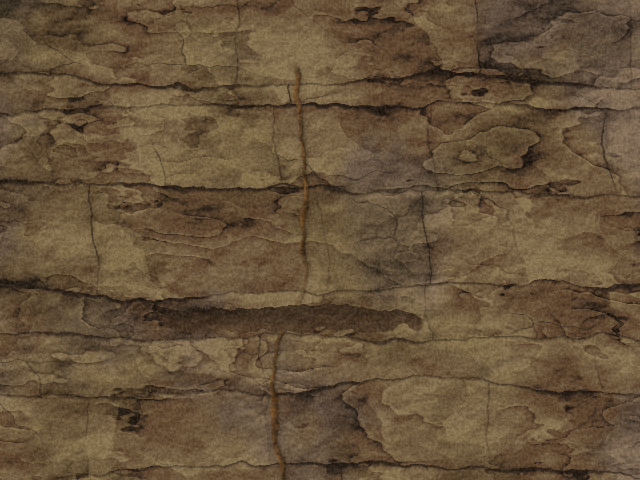
Write a Shadertoy shader that draws this texture.

```glsl
const vec3 SHADOW = vec3(0.14, 0.105, 0.08);
const vec3 UMBER = vec3(0.385, 0.285, 0.195);
const vec3 CLAY = vec3(0.435, 0.35, 0.245);
const vec3 OCHRE = vec3(0.53, 0.45, 0.315);
const vec3 GREY = vec3(0.41, 0.34, 0.28);
const vec3 OLIVE = vec3(0.40, 0.335, 0.21);
const vec3 RUST = vec3(0.42, 0.28, 0.14);
const int SEAM_COUNT = 7;
const float SEAMS[SEAM_COUNT] = float[](0.015, 0.19, 0.30, 0.395, 0.605, 0.78, 0.83);
const float SEAM_WAVE = 0.095;
const float BLOCK_WIDTH = 0.38;
const vec2 FACET_SCALE = vec2(4.0, 6.0);
const vec2 LIGHT_STEP = vec2(-0.003, 0.005);
const float RELIEF = 4.3;
const float GRAIN = 0.11;
const vec2 LEDGE_CENTER = vec2(0.63, 0.337);
const vec2 LEDGE_SIZE = vec2(0.28, 0.024);

float hash(vec2 p) {
    vec3 q = fract(vec3(p.xyx) * 0.1031);
    q += dot(q, q.yzx + 33.33);
    return fract((q.x + q.y) * q.z);
}
vec2 hash2(vec2 p) { return vec2(hash(p), hash(p + 57.3)); }
float noise(vec2 p) {
    vec2 i = floor(p), f = fract(p);
    f = f * f * (3.0 - 2.0 * f);
    return mix(mix(hash(i), hash(i + vec2(1, 0)), f.x),
               mix(hash(i + vec2(0, 1)), hash(i + 1.0), f.x), f.y);
}
float fbm(vec2 p) {
    float sum = 0.0, amp = 0.5;
    for (int i = 0; i < 5; i++, amp *= 0.5) {
        sum += amp * noise(p);
        p = mat2(1.6, 1.2, -1.2, 1.6) * p + 17.1;
    }
    return sum;
}

// Broken rock face: x = distance to its edge, y = its tone
vec2 facet(vec2 p) {
    vec2 near = vec2(9.0), next = near, id = near;
    for (int k = 0; k < 9; k++) {
        vec2 c = floor(p) + vec2(k % 3 - 1, k / 3 - 1);
        vec2 r = c + 0.1 + 0.8 * hash2(c) - p;
        if (dot(r, r) < dot(near, near)) { next = near; near = r; id = c; }
        else if (dot(r, r) < dot(next, next)) next = r;
    }
    float tone = 0.5 * (hash(id + 5.0) - 0.5) + dot(near, hash2(id + 11.0) - 0.5);
    return vec2(dot(0.5 * (near + next), normalize(next - near)), tone);
}

// One-sided scarps along the contours of a rough surface
float scarp(vec2 p, float steps) {
    float f = fract(fbm(p) * steps);
    return smoothstep(0.0, 0.05, f) * exp(-5.0 * f) - 0.3 * smoothstep(0.8, 0.97, f) * (1.0 - smoothstep(0.97, 1.0, f));
}
float roughness(vec2 p) {
    float chisel = abs(2.0 * noise(mat2(9.0, 5.0, -8.0, 12.0) * p) - 1.0);
    return fbm(p * vec2(7.0, 10.0)) + 0.12 * chisel;
}

void mainImage(out vec4 fragColor, in vec2 fragCoord) {
    vec2 p = fragCoord / iResolution.y;
    vec2 bend = vec2(fbm(p * 5.0), fbm(p * 5.0 + 31.0)) - 0.48;
    vec2 jag = vec2(fbm(p * 24.0), fbm(p * 24.0 + 9.0)) - 0.48;

    // Bedding seams: crisp overhang above, soft shadow and lit lip below
    float layer = 0.0, crack = 0.0, shade = 0.0, seamD = 1.0;
    for (int i = 0; i < SEAM_COUNT; i++) {
        float k = float(i) * 9.7;
        float d = p.y - SEAMS[i] - SEAM_WAVE * (fbm(vec2(p.x * 2.3, k)) - 0.48) + 0.022 * jag.y;
        float gap = smoothstep(0.2, 0.9, noise(vec2(p.x * 6.0, k + 3.0)));
        float width = 0.001 + 0.011 * gap * noise(p * 26.0 + k);
        layer += step(0.0, d);
        float line = smoothstep(-width - 0.004, -0.5 * width, d) * (1.0 - smoothstep(0.0, 0.0018, d));
        crack = max(crack, (0.4 + 0.55 * gap) * line);
        shade += d > 0.0 ? 0.3 * gap * exp(-d / 0.012) : 0.45 * gap * exp(d / 0.025);
        shade -= 0.25 * (1.0 - gap) * exp(-abs(d + width + 0.008) / 0.005);
        seamD = min(seamD, abs(d));
    }

    // Upright joints split each bed into blocks
    float x = p.x + 0.06 * (noise(vec2(p.y * 7.0, layer * 5.3)) - 0.5) + 0.02 * (bend.x + jag.x);
    float column = floor(x / BLOCK_WIDTH);
    float joint = x - (column + 0.2 + 0.6 * hash(vec2(column, layer + 20.0))) * BLOCK_WIDTH;
    float open = hash(vec2(column + 40.0, layer)) * smoothstep(0.2, 0.7, noise(p * vec2(5.0, 14.0)));
    float block = mix(hash(vec2(column, layer + 70.0)), hash(vec2(column + 1.0, layer + 70.0)),
                      smoothstep(-0.0015, 0.0015, joint)) - 0.5;
    crack = max(crack, (0.05 + 0.7 * open) * (1.0 - smoothstep(0.0003, 0.003, abs(joint))));
    shade += 0.3 * open * exp(-abs(joint) / 0.01);

    // Faces with crisp and worn edges, chipped scarps, hairline cracks
    vec2 q = (p + 0.1 * bend + 0.025 * jag) * FACET_SCALE + layer * 3.7;
    q.x += 0.5 * q.y;
    vec2 big = facet(q), small = facet(q * 2.4 + 8.0);
    float wear = mix(0.01, 0.25, smoothstep(0.45, 0.7, noise(p * 7.0 + 4.0)));
    float faces = big.y * smoothstep(0.0, wear, big.x) + 0.55 * small.y * smoothstep(0.0, wear, small.x);
    float split = smoothstep(0.55, 0.85, noise(p * 9.0 + 50.0));
    crack = max(crack, 0.5 * split * (1.0 - smoothstep(0.0, 0.015, big.x)));
    float shatter = 0.2 * exp(-seamD / 0.03);
    float chips = scarp(p * vec2(3.5, 8.0) + layer * 2.9, 6.0)
                * smoothstep(0.4, 0.7, noise(p * 8.0 + 90.0) + shatter);
    chips += 0.7 * scarp(p * vec2(8.0, 16.0) + 40.0, 4.0)
           * smoothstep(0.45, 0.75, noise(p * 7.0 + 20.0) + shatter);

    // Light and tone
    float relief = roughness(p) - roughness(p + LIGHT_STEP);
    float tone = 0.71 + 0.2 * block + 0.68 * faces + RELIEF * relief - 0.55 * chips - shade
               + 0.3 * (fbm(p * 3.0 + 12.0) - 0.48) - 0.13 * smoothstep(0.72, 1.0, p.y);
    vec3 color = mix(SHADOW, UMBER, smoothstep(-0.1, 0.42, tone));
    color = mix(color, CLAY, smoothstep(0.4, 0.62, tone));
    color = mix(color, OCHRE, smoothstep(0.58, 1.0, tone));
    float lit = 0.45 + 0.8 * clamp(tone, 0.0, 1.0);
    color = mix(color, GREY * lit, 0.8 * smoothstep(0.45, 0.62, fbm(p * 3.6 + 25.0)));
    color = mix(color, OLIVE * lit, 0.4 * smoothstep(0.5, 0.65, fbm(p * 4.0 + 44.0)));

    // Ragged deep ledge
    vec2 l = (p - LEDGE_CENTER + vec2(0.1, 0.05) * bend + 0.03 * jag) / LEDGE_SIZE;
    float ledge = 1.0 - smoothstep(0.85, 1.0, dot(l * l, l * l));
    color = mix(color, UMBER * (0.66 - 0.14 * l.y + 2.5 * relief), 0.85 * ledge);
    color = mix(color, SHADOW, 0.85 * crack);

    // Rusty root, partly hidden
    float root = p.x - 0.63 + 0.05 * (1.0 - smoothstep(0.28, 0.4, p.y)) + 0.02 * smoothstep(0.6, 0.9, p.y)
               - 0.05 * (fbm(vec2(p.y * 8.0, 3.0)) - 0.48) + 0.01 * jag.x;
    float radius = 0.002 + 0.006 * noise(vec2(p.y * 25.0, 8.0));
    float present = smoothstep(0.2, 0.4, noise(vec2(p.y * 9.0, 61.0))) * (1.0 - ledge);
    color *= 1.0 - 0.45 * present * exp(-abs(root - 0.003) / 0.005);
    color = mix(color, RUST * (0.55 - 35.0 * root + 0.6 * noise(p * 90.0)),
                0.7 * present * (1.0 - smoothstep(radius - 0.002, radius + 0.002, abs(root))));
    color += GRAIN * (noise(p * 360.0) - 0.5);
    fragColor = vec4(clamp(color, 0.0, 1.0), 1.0);
}
```
